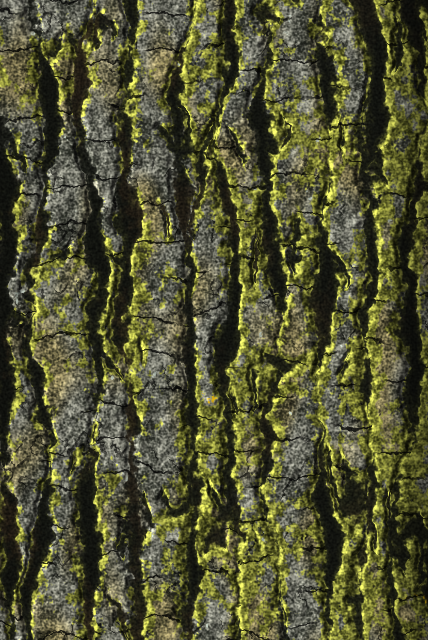
Write a Shadertoy shader that draws this texture.

```glsl
// Old tree bark: upright ridges, dark fissures, cross cracks and sunlit moss.

const float FISSURES = 14.0;        // fissures per canvas height
const float FISSURE_WIDTH = 0.105;  // mean half width, in fissure spacings
const float CROSS_CRACKS = 17.0;    // cross cracks per canvas height
const float CRACK_WIDTH = 0.0012;
const float MOSS_COVER = -0.20;     // higher grows more moss
const float SUN = 1.02;             // light on level bark
const vec2 LIGHT_STEP = vec2(0.005, -0.003);  // points away from the sun

const vec3 FISSURE_DARK = vec3(0.085, 0.092, 0.072);
const vec3 FISSURE_BROWN = vec3(0.20, 0.155, 0.105);
const vec3 BARK_DARK = vec3(0.14, 0.15, 0.125);
const vec3 BARK_PALE = vec3(0.70, 0.70, 0.64);
const vec3 BARK_WARM = vec3(1.12, 1.03, 0.78);  // tint of sunlit patches
const vec3 MOSS_DARK = vec3(0.19, 0.20, 0.06);
const vec3 MOSS_BRIGHT = vec3(0.72, 0.73, 0.30);
const vec3 LICHEN_PALE = vec3(0.74, 0.79, 0.74);
const vec3 LICHEN_GOLD = vec3(0.86, 0.70, 0.10);

vec2 gradientAt(vec2 cell) {
    vec3 q = fract(cell.xyx * vec3(0.1031, 0.1030, 0.0973));
    q += dot(q, q.yzx + 33.33);
    float angle = 6.2832 * fract((q.x + q.y) * q.z);
    return vec2(cos(angle), sin(angle));
}

float noise(vec2 p) {
    vec2 i = floor(p), f = p - i;
    vec2 s = f * f * f * (f * (f * 6.0 - 15.0) + 10.0);
    float a = dot(gradientAt(i), f);
    float b = dot(gradientAt(i + vec2(1, 0)), f - vec2(1, 0));
    float c = dot(gradientAt(i + vec2(0, 1)), f - vec2(0, 1));
    float d = dot(gradientAt(i + vec2(1, 1)), f - vec2(1, 1));
    return mix(mix(a, b, s.x), mix(c, d, s.x), s.y);
}

float fbm(vec2 p) {
    float sum = 0.0, amp = 1.0;
    for (int i = 0; i < 3; i++) {
        sum += amp * noise(p);
        p = mat2(1.6, 1.2, -1.2, 1.6) * p + 7.3;
        amp *= 0.6;
    }
    return sum;
}

// x: signed distance to the nearest fissure edge, y: number of the plate
vec2 plates(vec2 p) {
    p.x += 0.024 * noise(p * vec2(4.0, 3.5)) + 0.020 * noise(p * vec2(14.0, 12.0) + 3.7)
         + 0.009 * fbm(p * vec2(40.0, 36.0));
    float u = p.x * FISSURES;
    float base = floor(u + 0.5);
    vec2 nearest = vec2(9.0, 0.0);
    for (int k = -1; k <= 1; k++) {
        float id = base + float(k);
        float center = id + 0.65 * noise(vec2(id * 7.31 + 0.4, p.y * 3.0));
        float width = FISSURE_WIDTH + 0.30 * noise(vec2(id * 5.17 + 40.3, p.y * 5.5))
                    + 0.12 * noise(vec2(id * 3.71 + 80.6, p.y * 19.0));
        float edge = abs(u - center) - width;
        if (edge < nearest.x) nearest = vec2(edge, id + step(center, u));
    }
    // short upright splits within the plates
    float split = abs(noise(p * vec2(19.0, 6.0) + p.yx * vec2(3.0, 0.0) + 21.4));
    float splitMask = 0.5 * smoothstep(0.1, -0.25, noise(p * vec2(8.0, 7.0) + 9.2));
    nearest.x = min(nearest.x, split * 1.3 - 0.08 + 0.5 - splitMask);
    return nearest;
}

float barkHeight(vec2 p, float edge) {
    return smoothstep(-0.03, 0.14, edge) + 0.40 * fbm(p * vec2(46.0, 42.0));
}

void mainImage(out vec4 fragColor, in vec2 fragCoord) {
    vec2 p = fragCoord / iResolution.y;
    float across = fragCoord.x / iResolution.x;

    // relief and light
    vec2 plate = plates(p);
    float edge = plate.x;
    vec2 q = p + LIGHT_STEP;
    float slope = barkHeight(q, plates(q).x) - barkHeight(p, edge);
    float light = clamp(SUN + 0.95 * slope, 0.30, 1.45);
    float grain = noise(p * 215.0) + 0.7 * noise(p * 300.0 + 5.3);
    float clumps = fbm(p * 65.0 + 11.0);

    // grey bark with warm patches, flaking lines and pale crust
    float tone = 0.50 * clumps + 0.65 * grain + 0.55 * noise(p * vec2(24.0, 15.0));
    vec3 color = mix(BARK_DARK, BARK_PALE, smoothstep(-0.75, 0.85, tone));
    color *= mix(vec3(1.0), BARK_WARM, smoothstep(-0.1, 0.4, noise(p * vec2(14.0, 7.0) + 91.3)));
    float flake = abs(noise(p * vec2(34.0, 26.0) + 0.25 * clumps + 44.8));
    float flakeMask = smoothstep(0.0, 0.25, noise(p * vec2(17.0, 21.0) + 35.1));
    color *= 1.0 - 0.55 * flakeMask * (1.0 - smoothstep(0.02, 0.07, flake));
    float crust = noise(p * 24.0 + 31.7) + 0.35 * clumps;
    color = mix(color, LICHEN_PALE, 0.8 * smoothstep(0.58, 0.68, crust));

    // moss, thickest along plate edges and toward the right
    float growth = MOSS_COVER + 0.75 * noise(p * vec2(12.0, 5.0) + 17.9)
                 + 0.60 * fbm(p * vec2(44.0, 34.0) + 4.1) + 0.20 * grain
                 + 0.50 * (1.0 - smoothstep(0.0, 0.36, edge))
                 + 0.22 * slope + 0.45 * (across - 0.5);
    float mossTone = smoothstep(-0.8, 0.85, 0.75 * clumps + 0.65 * grain + 0.3 * slope);
    vec3 moss = mix(MOSS_DARK, MOSS_BRIGHT, mossTone);
    color = mix(color, moss, 0.95 * smoothstep(-0.02, 0.20, growth));

    // rare golden lichen
    float gold = noise(p * vec2(9.0, 13.0) + 52.6) + 0.2 * clumps;
    color = mix(color, LICHEN_GOLD, smoothstep(0.60, 0.66, gold));
    color *= light;

    // thin cross cracks, broken into short lengths
    float row = p.y * CROSS_CRACKS + plate.y * 5.73 + 0.35 * noise(p * vec2(15.0, 9.0))
              + 0.10 * fbm(p * 60.0 + 2.9);
    float crackDist = abs(fract(row) - 0.5) / CROSS_CRACKS;
    float crack = 1.0 - smoothstep(CRACK_WIDTH * 0.5, CRACK_WIDTH * 2.0, crackDist);
    crack *= smoothstep(-0.12, 0.08, noise(p * vec2(13.0, 17.0) + 63.2));
    color *= 1.0 - 0.75 * crack;

    // deep fissures, with some shaded bark and moss showing on their walls
    float brown = smoothstep(0.0, 0.5, noise(p * vec2(15.0, 6.0) + 71.5) + 0.3 * clumps);
    vec3 deep = mix(FISSURE_DARK, FISSURE_BROWN, brown * (0.75 - 0.5 * across));
    deep = deep * (0.8 + 0.5 * grain) + 0.12 * color * smoothstep(-0.15, 0.0, edge);
    color = mix(deep, color, smoothstep(-0.025, 0.04, edge + 0.06 * clumps));

    // the trunk turns away at its sides
    color *= 1.0 - 0.40 * smoothstep(0.86, 1.0, across) - 0.10 * smoothstep(0.12, 0.0, across);
    fragColor = vec4(clamp(color, 0.0, 1.0), 1.0);
}
```
